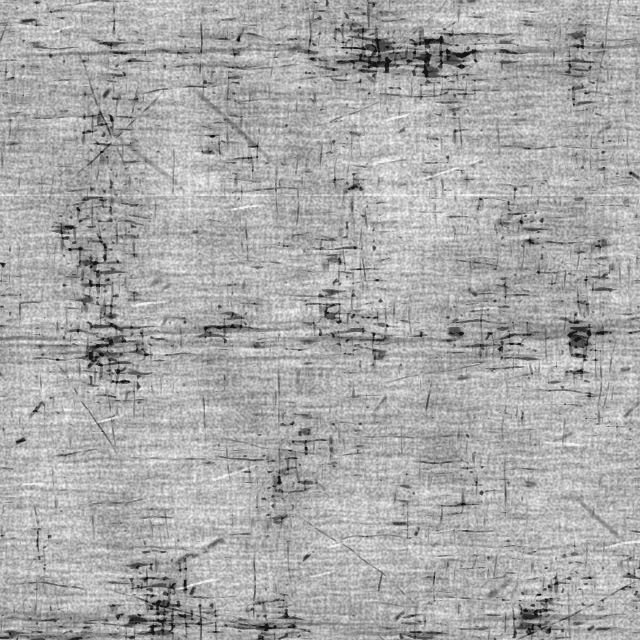
This texture is drawn by a WebGL 1 fragment shader. Its source:

```glsl
precision highp float;
// Worn grey sheet: cloudy plaster tone with fine brushed streaks and grain,
// dark flecks gathered in worn patches and two ruled bands, and layers of
// scratches, each made by scattering one bent stroke per grid cell.

uniform vec2 u_resolution;

vec2 hash2(vec2 p) {
  vec3 h = fract(p.xyx * vec3(0.1031, 0.1030, 0.0973));
  h += dot(h, h.yzx + 33.33);
  return fract((h.xx + h.yz) * h.zy);
}

float gradientDot(vec2 cell, vec2 offset) {
  float angle = 6.2832 * hash2(cell).x;
  return dot(vec2(cos(angle), sin(angle)), offset);
}

// Gradient noise, roughly -1 to 1
float noise(vec2 p) {
  vec2 i = floor(p), f = fract(p);
  vec2 u = f * f * f * (f * (f * 6.0 - 15.0) + 10.0);
  vec2 e = vec2(1.0, 0.0);
  float low = mix(gradientDot(i, f), gradientDot(i + e, f - e), u.x);
  float high = mix(gradientDot(i + e.yx, f - e.yx), gradientDot(i + 1.0, f - 1.0), u.x);
  return 1.5 * mix(low, high, u.y);
}

float fbm(vec2 p) {
  float sum = 0.0, gain = 0.6;
  for (int i = 0; i < 5; i++) {
    sum += gain * noise(p);
    p = p * 2.1 + 17.3;
    gain *= 0.6;
  }
  return sum;
}

// One tapered stroke per cell; reach is its half length in cells (below 1)
float scratches(vec2 p, float cells, float reach, float width,
                float angle, float spread, float density) {
  vec2 q = p * cells + 31.0 * angle + 7.0 * cells + 50.0;
  float ink = 0.0;
  for (int j = -1; j <= 1; j++) {
    for (int i = -1; i <= 1; i++) {
      vec2 cell = floor(q) + vec2(float(i), float(j));
      vec2 place = hash2(cell), style = hash2(cell + 57.0);
      float turn = angle + spread * (style.x - 0.5);
      vec2 along = vec2(cos(turn), sin(turn));
      vec2 d = q - cell - place;
      float s = dot(d, along);
      float bend = 0.3 * (fract(style.y * 17.0) - 0.5);
      float across = abs(dot(d, vec2(-along.y, along.x)) + bend * s * s);
      float halfLength = reach * (0.3 + 0.7 * fract(style.x * 13.0));
      float taper = 1.0 - smoothstep(0.5 * halfLength, halfLength, abs(s));
      float stroke = 1.0 - smoothstep(0.2 * width * cells, width * cells, across);
      float strength = 0.4 + 0.6 * fract(place.x * 11.0);
      ink = max(ink, stroke * taper * strength * step(style.y, density));
    }
  }
  return ink;
}

void main() {
  vec2 p = gl_FragCoord.xy / u_resolution.y;
  vec2 wobbly = p + 0.003 * vec2(noise(p * 19.0), noise(p * 23.0 + 40.0));

  // Cloudy tone, brushed streaks and grain
  float clouds = fbm(p * vec2(4.0, 5.0) + 9.0);
  float columns = noise(p * vec2(9.0, 2.5) + 3.0);
  float streaks = noise(wobbly * vec2(14.0, 190.0)) + 0.6 * noise(wobbly * vec2(5.0, 85.0) + 60.0);
  float threads = noise(wobbly * vec2(170.0, 16.0) + 80.0);
  float grain = noise(p * 235.0) + 0.5 * noise(p * 110.0 + 30.0);
  float tone = 0.705 + 0.10 * clouds - 0.05 * columns + 0.11 * streaks
             + 0.06 * threads + 0.14 * grain;

  // Worn patches and ruled bands
  float wear = 0.5 * fbm(p * vec2(8.0, 6.0) + 70.0) + 0.35 * columns;
  float bandOffset = 0.45 * (fract((p.y - 0.47) / 0.45 + 0.5) - 0.5) + 0.012 * noise(p * 4.0);
  float band = exp(-pow(bandOffset / 0.035, 2.0));
  float ruled = smoothstep(0.05, 0.6, noise(wobbly * vec2(4.0, 105.0) + 20.0));
  float dark = 0.28 * band * ruled;

  // Flecks: flat, upright and speckled
  float flat_ = noise(wobbly * vec2(26.0, 140.0) + 11.0) + 0.25 * grain;
  float upright = noise(wobbly * vec2(150.0, 30.0) + 23.0) + 0.25 * grain;
  float speckle = noise(p * vec2(95.0, 120.0) + 37.0);
  dark += 0.55 * smoothstep(0.5, 1.0, flat_ + wear + 0.3 * band);
  dark += 0.40 * smoothstep(0.5, 1.0, upright + wear);
  dark += 0.60 * smoothstep(0.6, 1.0, speckle + 0.9 * wear + 0.15 * band);

  // Dark scratches, broken up along their length
  float broken = smoothstep(-0.6, 0.3, noise(p * 75.0) + 0.5 * grain);
  float lines = 0.55 * scratches(wobbly, 9.0, 0.7, 0.0022, 0.0, 0.25, 0.6);
  lines = max(lines, 0.55 * scratches(wobbly, 10.0, 0.6, 0.0022, 1.57, 0.3, 0.55));
  lines = max(lines, 0.50 * scratches(wobbly, 4.0, 0.8, 0.0022, 0.8, 6.28, 0.7));
  lines = max(lines, 0.75 * scratches(wobbly, 15.0, 0.35, 0.0045, 0.3, 2.5, 0.22));
  dark += lines * broken;

  // Broad diagonal gouges
  dark += 0.38 * scratches(p, 3.0, 0.4, 0.0055, -0.69, 0.25, 0.45) * (0.6 + 0.4 * broken);
  dark += 0.65 * scratches(wobbly, 5.0, 0.3, 0.0075, 0.4, 0.5, 0.16) * broken;

  // Pale nicks and one long pale hairline
  float pale = 0.28 * scratches(wobbly, 8.0, 0.4, 0.0028, 0.1, 0.5, 0.3);
  pale += 0.12 * (1.0 - smoothstep(0.0005, 0.002, abs(p.y - 0.695)));

  tone = tone * (1.0 - min(dark, 0.88)) + pale;
  gl_FragColor = vec4(vec3(clamp(tone, 0.04, 0.95)), 1.0);
}
```
